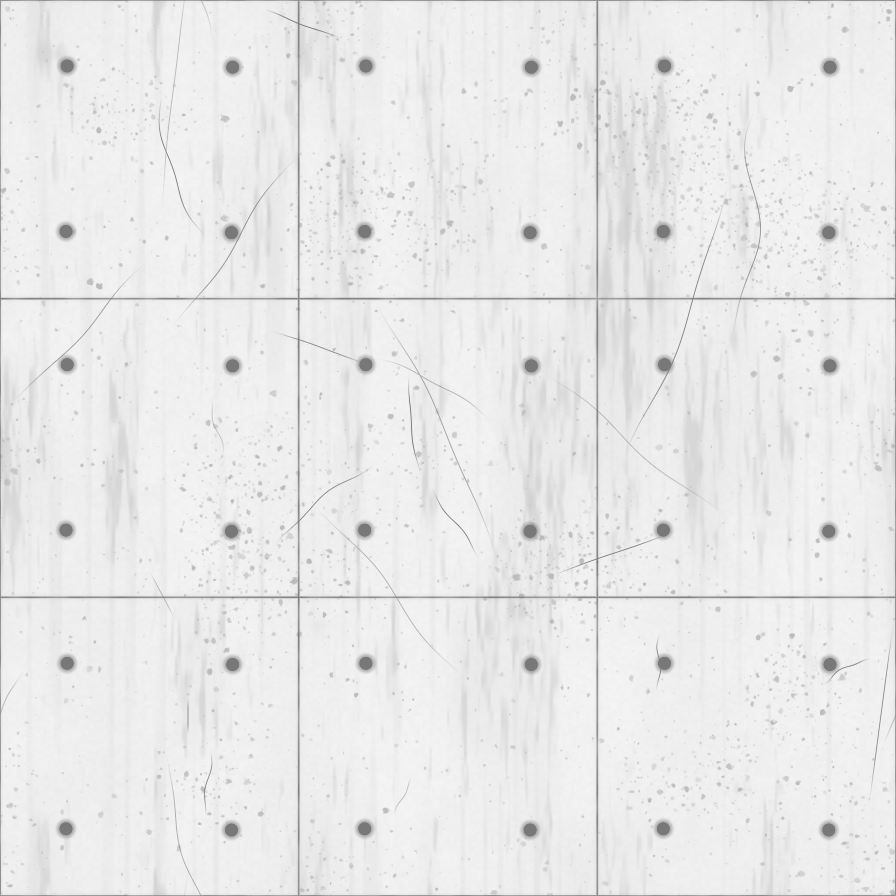
This texture is drawn by a Shadertoy shader. Its source:

```glsl
// Pale concrete wall: 3 x 3 cast panels with tie holes, streaks, pits and hairline cracks.

const float PANELS = 3.0;
const int CRACKS = 26;
const vec3 CONCRETE = vec3(0.941);
const vec3 STAIN = vec3(0.845);
const vec3 PIT = vec3(0.68);
const vec3 JOINT = vec3(0.49);
const vec3 HOLE = vec3(0.47);
const vec3 CRACK = vec3(0.42);

float hash(vec2 cell, float seed) {
    vec3 q = fract(vec3(cell + 1.7, seed + 0.6) * vec3(0.1031, 0.1030, 0.0973));
    q += dot(q, q.yzx + 33.33);
    return fract((q.x + q.y) * q.z);
}

// Value noise on the unit square; whole-number frequencies make it wrap.
float noise(vec2 p, vec2 freq, float seed) {
    vec2 cell = floor(p * freq), f = fract(p * freq);
    vec2 a = mod(cell, freq), b = mod(cell + 1.0, freq);
    f = f * f * (3.0 - 2.0 * f);
    return mix(mix(hash(a, seed), hash(vec2(b.x, a.y), seed), f.x),
               mix(hash(vec2(a.x, b.y), seed), hash(b, seed), f.x), f.y);
}

// Box-filtered coverage of a line that may be thinner than a pixel.
float line(float d, float halfWidth, float px) {
    float h = 0.5 * px;
    return (clamp(d + halfWidth, -h, h) - clamp(d - halfWidth, -h, h)) / px;
}

// Vertical water streaks: ragged narrow patches plus faint long lines.
float streaks(vec2 p) {
    float area = noise(p, vec2(23.0, 4.0), 1.0);
    float ragged = 0.38 * noise(p, vec2(150.0, 16.0), 2.0)
                 + 0.24 * noise(p, vec2(260.0, 50.0), 3.0) + 0.40 * area;
    float lines = smoothstep(0.62, 0.95, noise(p, vec2(120.0, 3.0), 4.0));
    return 0.8 * smoothstep(0.57, 0.84, ragged) + 0.25 * lines
         + 0.22 * smoothstep(0.45, 0.9, area);
}

// Cellular pits, denser where the patch noise is high.
float pits(vec2 p, float cells, float sparse, float dense, float seed, float px) {
    vec2 base = floor(p * cells), f = fract(p * cells);
    float rough = 0.3 * (noise(p, vec2(360.0), seed + 1.0) - 0.5);
    float cover = 0.0;
    for (int j = -1; j <= 1; j++)
    for (int i = -1; i <= 1; i++) {
        vec2 o = vec2(i, j);
        vec2 id = mod(base + o, cells);
        float patchy = smoothstep(0.45, 0.9, noise((id + 0.5) / cells, vec2(8.0), 5.0));
        float present = step(hash(id, seed + 2.0), mix(sparse, dense, patchy));
        vec2 d = o + vec2(hash(id, seed + 3.0), hash(id, seed + 4.0)) - f;
        d.x *= mix(0.75, 1.4, hash(id, seed + 5.0));
        float size = hash(id, seed + 6.0);
        float radius = mix(0.1, 0.38, size * size * size);
        float soft = 0.08 + px * cells * 0.5;
        float spot = 1.0 - smoothstep(radius - soft, radius + soft, length(d) + rough);
        cover = max(cover, present * spot * mix(0.35, 1.0, hash(id, seed + 7.0)));
    }
    return cover;
}

// One curved hairline crack, fading towards both ends.
float crack(vec2 p, float id, float px) {
    vec2 key = vec2(id, 3.0);
    vec2 centre = vec2(hash(key, 31.0), hash(key, 32.0));
    float angle = 1.57 + 2.5 * (hash(key, 33.0) - 0.5);
    float size = hash(key, 34.0);
    float halfLength = mix(0.02, 0.19, size * size);
    float bend = 0.14 * halfLength * hash(key, 35.0);
    float phase = 6.28 * hash(key, 36.0);
    vec2 dir = vec2(cos(angle), sin(angle));
    vec2 d = fract(p - centre + 0.5) - 0.5;
    float u = dot(d, dir) / halfLength;
    float v = dot(d, vec2(-dir.y, dir.x));
    v -= bend * (sin(2.2 * u + phase) + 0.35 * sin(5.3 * u + 3.0 * phase));
    float slope = bend / halfLength * (2.2 * cos(2.2 * u + phase) + 1.85 * cos(5.3 * u + 3.0 * phase));
    float fade = 1.0 - smoothstep(0.35, 1.0, abs(u));
    float strength = mix(0.35, 1.0, hash(key, 37.0));
    return fade * strength * line(v / sqrt(1.0 + slope * slope), 0.00048, px);
}

// Four round tie holes per panel, set a hair out of square, with a blurred rim.
float tieHoles(vec2 p, float px) {
    vec2 q = fract(p * PANELS) - 0.5;
    vec2 side = sign(q);
    float d = length(q - 0.277 * side - 0.002 * vec2(side.y, -side.x)) / PANELS;
    float soft = 0.0005 + 0.5 * px;
    float disc = 1.0 - smoothstep(-soft, soft, d - 0.0077);
    float rim = 1.0 - smoothstep(0.006, 0.0135, d);
    return max(disc, 0.62 * rim);
}

// Thin dark joints between panels with a faint shadow.
float joints(vec2 p, float px) {
    vec2 d = (fract(p * PANELS + 0.5) - 0.5) / PANELS;
    float core = max(line(d.x, 0.001, px), line(d.y, 0.001, px));
    float shadow = 0.2 * exp(-min(abs(d.x), abs(d.y)) / 0.0016);
    return max(core * mix(0.65, 1.0, noise(p, vec2(60.0), 8.0)), shadow);
}

void mainImage(out vec4 fragColor, in vec2 fragCoord) {
    vec2 p = fragCoord / iResolution.xy;
    float px = 1.0 / min(iResolution.x, iResolution.y);

    // Cast surface: cloudy tone and fine grain
    vec3 color = CONCRETE + 0.018 * (noise(p, vec2(9.0, 5.0), 9.0) - 0.5)
               + 0.010 * (noise(p, vec2(40.0), 11.0) - 0.5)
               + 0.016 * (noise(p, vec2(256.0), 10.0) - 0.5);

    // Wear
    color = mix(color, STAIN, streaks(p));
    color = mix(color, PIT, 0.8 * pits(p, 112.0, 0.05, 0.5, 40.0, px));
    color = mix(color, PIT, 0.55 * pits(p, 200.0, 0.03, 0.28, 60.0, px));
    float cracks = 0.0;
    for (int i = 0; i < CRACKS; i++) cracks = max(cracks, crack(p, float(i), px));
    color = mix(color, CRACK, cracks);

    // Formwork
    color = mix(color, JOINT, joints(p, px));
    color = mix(color, HOLE, tieHoles(p, px));
    fragColor = vec4(color, 1.0);
}
```
